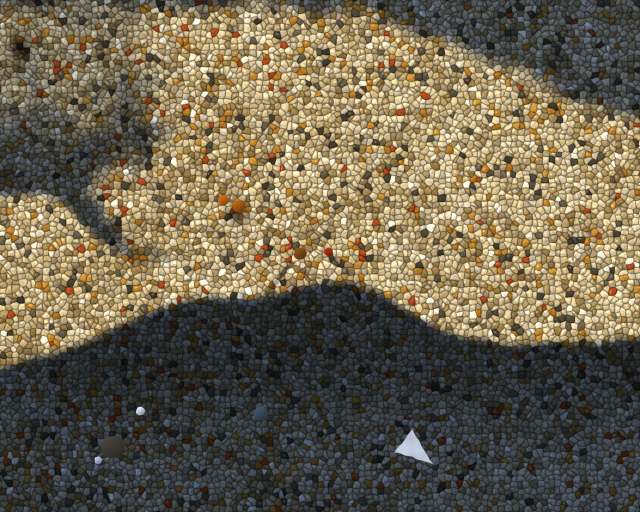
A Shadertoy shader for this texture:

```glsl
vec2 hash2(vec2 c) {
    vec3 q = fract(c.xyx * vec3(.1031, .1030, .0973));
    q += dot(q, q.yzx + 33.33);
    return fract((q.xx + q.yz) * q.zy);
}

float gradientNoise(vec2 p) {
    vec2 i = floor(p), f = p - i;
    vec2 u = f * f * f * (f * (f * 6. - 15.) + 10.);
    vec4 g;
    for (int k = 0; k < 4; k++) {
        vec2 o = vec2(k & 1, k >> 1);
        float a = 6.2832 * hash2(i + o + 50.).x;
        g[k] = dot(vec2(cos(a), sin(a)), f - o);
    }
    return mix(mix(g.x, g.y, u.x), mix(g.z, g.w, u.x), u.y);
}

// Nearest grain: xy = centre, z = distance to it, w = gap to the next grain
vec4 nearestGrain(vec2 p) {
    vec2 cell = floor(p);
    vec4 g = vec4(0, 0, 9, 9);
    for (int y = -1; y <= 1; y++)
    for (int x = -1; x <= 1; x++) {
        vec2 c = cell + vec2(x, y);
        vec2 centre = c + .1 + .8 * hash2(c);
        float d = length(p - centre);
        if (d < g.z) g = vec4(centre, d, g.z);
        else g.w = min(g.w, d);
    }
    g.w -= g.z;
    return g;
}

float bump(float x, float centre, float width) {
    float t = (x - centre) / width;
    return exp(-t * t);
}

// Shade cast by the near ridge, the far slope and the hollow on the left
float shade(vec2 p) {
    float n = gradientNoise(p * 9.) + .5 * gradientNoise(p * 23.);
    float ridge = .275 + .052 * p.x + .116 * bump(p.x, .39, .25) + .108 * bump(p.x, .69, .16);
    float near = 1. - smoothstep(-.012, .010, p.y - ridge - .008 * n);

    float slope = min(.955 - .41 * (p.x - .78), .985) + .025 * n;
    float far = .92 * smoothstep(-.025, .025, p.y - slope);

    float rim = .615 - .125 * smoothstep(.08, .27, p.x);
    float hollow = smoothstep(-.012, .015, p.y - rim - .01 * n);
    float reach = .25 - .05 * bump(p.y, .63, .06) + .06 * smoothstep(.65, .85, p.y);
    hollow *= 1. - smoothstep(-.07, .06, p.x - reach + .12 * n);
    hollow *= mix(.92, .36, smoothstep(.68, .88, p.y + .12 * n));
    float corner = .6 * smoothstep(.9, .99, p.y + .1 * n) * (1. - smoothstep(.12, .4, p.x));
    return max(max(near, far), max(hollow, corner));
}

vec3 sandAlbedo(vec2 p, vec4 g) {
    vec2 h = hash2(g.xy * 7.3 + 11.), k = hash2(g.xy * 5.1 + 87.);
    float drift = gradientNoise(p * 6.) + .6 * gradientNoise(p * 17.);
    float tone = clamp(pow(h.x, .6) + .22 * drift + .08 * (p.x - .6), 0., 1.);
    vec3 col = mix(vec3(.53, .41, .20), vec3(.93, .86, .68), tone);
    col = mix(col, vec3(dot(col, vec3(.33))), .4 * k.x * k.x);

    // Rare grains: amber, rust, dark mineral, bright quartz
    if (h.y < .07) col = mix(vec3(.66, .43, .12), vec3(.78, .58, .24), k.y);
    if (h.y < .018) col = vec3(.66, .28, .11);
    if (h.y > .92) col = vec3(.32, .30, .24) * (.7 + .6 * k.y);
    if (h.y > .975) col = vec3(1., .97, .88);
    return col;
}

void pebble(inout vec3 col, vec2 p, vec2 centre, float r, vec3 tint) {
    vec2 q = (p - centre) / r;
    float d = length(q) + .2 * gradientNoise(q * 1.4 + centre * 40.);
    vec3 lit = tint * (.9 + .3 * dot(q, vec2(-.5, .7)));
    col = mix(col, lit, 1. - smoothstep(.85, 1.05, d));
}

vec3 scene(vec2 p) {
    vec2 s = p * 84. + .35 * vec2(gradientNoise(p * 60.), gradientNoise(p * 60. + 31.));
    vec4 g = nearestGrain(s);
    vec3 col = sandAlbedo(p, g);

    // Rounded grains with dark crevices and glints
    col *= mix(.58, 1.02, smoothstep(0., .32, g.w));
    col *= 1. + .28 * dot(s - g.xy, vec2(-.45, .8));
    col *= 1. + .22 * gradientNoise(p * 190.);
    float glint = step(.78, hash2(g.xy * 3.7).y);
    col += .2 * glint * (1. - smoothstep(.05, .28, length(s - g.xy - vec2(-.1, .15))));

    // Twig and coloured stones on the sunlit sand
    vec2 twig = p - vec2(.521, .427);
    float along = clamp(dot(twig, vec2(.049, .06)) / .006, 0., 1.);
    float twigDist = length(twig - along * vec2(.049, .06));
    col *= 1. - .4 * (1. - smoothstep(.002, .008, twigDist));
    col *= 1. - .55 * bump(length(p - vec2(.465, .582)), 0., .022);
    col *= 1. - .6 * bump(length((p - vec2(.04, .905)) * vec2(1.6, 1.)), 0., .03);
    pebble(col, p, vec2(.436, .609), .011, vec3(.76, .40, .08));
    pebble(col, p, vec2(.467, .598), .013, vec3(.66, .36, .07));
    pebble(col, p, vec2(.586, .505), .013, vec3(.50, .30, .10));
    pebble(col, p, vec2(.642, .508), .009, vec3(.62, .18, .08));

    // Cool skylight in shade, deepest just below the ridge
    float dark = shade(mix(p, p + (g.xy - s) / 84., .7));
    float depth = mix(1.1, .78, smoothstep(.08, .32, p.y));
    depth = mix(depth, 1.12, smoothstep(.5, .85, p.y));
    vec3 sky = vec3(.285, .345, .47) * depth;
    col *= mix(vec3(1.02, 1., .96), sky, dark);

    // Stones and shell chips lying in the shade
    pebble(col, p, vec2(.221, .127), .024, vec3(.25, .24, .21));
    pebble(col, p, vec2(.510, .192), .015, vec3(.23, .30, .37));
    pebble(col, p, vec2(.274, .197), .009, vec3(.80, .85, .92));
    pebble(col, p, vec2(.192, .101), .008, vec3(.66, .73, .84));
    vec2 tip = p - vec2(.805, .161);
    float shell = max(dot(tip, vec2(-.8, .6)), dot(tip, vec2(.86, .51)));
    shell = max(shell, dot(p - vec2(.772, .117), vec2(-.3, -.95)));
    shell += .003 * gradientNoise(p * 70.);
    vec3 shellCol = vec3(.74, .78, .85) * (1. + .1 * gradientNoise(p * 45.));
    return mix(col, shellCol, 1. - smoothstep(-.001, .0015, shell));
}

void mainImage(out vec4 fragColor, in vec2 fragCoord) {
    // Four samples per pixel smooth the grain edges
    vec3 sum = vec3(0);
    for (int k = 0; k < 4; k++) {
        vec2 offset = vec2(k & 1, k >> 1) * .5 - .25;
        sum += scene((fragCoord + offset) / iResolution.y);
    }
    fragColor = vec4(sum / 4., 1);
}
```
